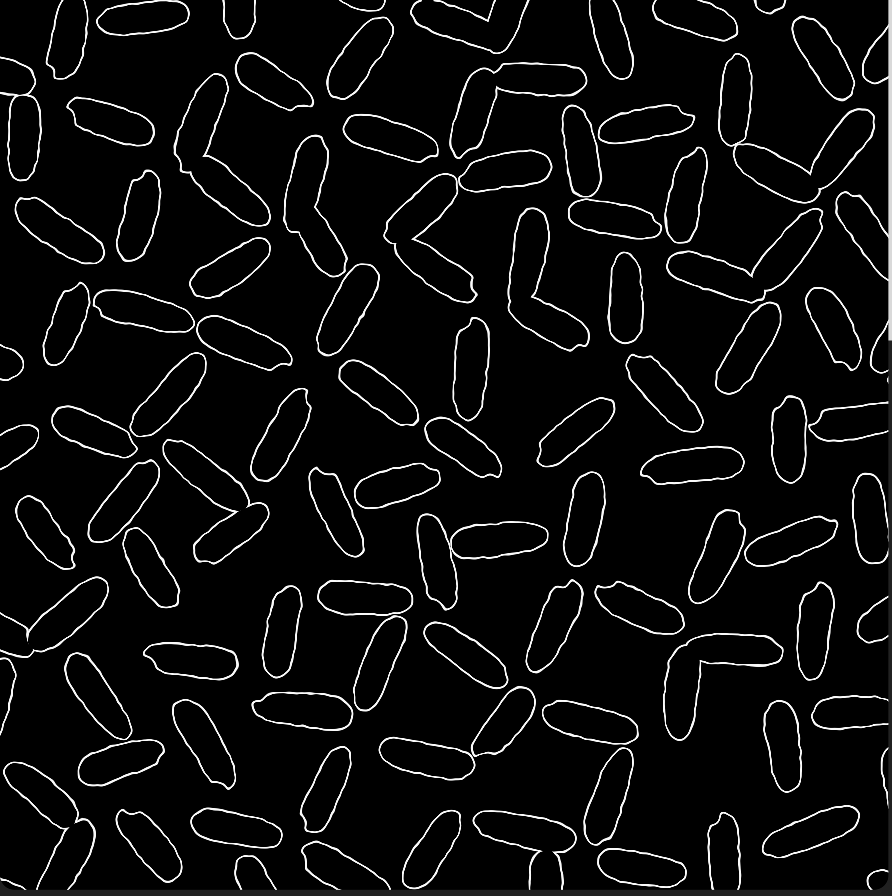
Reproduce this pattern procedurally as a WebGL 1 fragment shader.

```glsl
precision highp float;
// Thin white outlines of scattered rice grains on a black, rounded panel.
uniform vec2 u_resolution;

const float CELL = 0.098;         // mean spacing of the grains
const float GRID_TILT = 0.33;     // turns the hidden grid off the axes
const float LINE_HALF = 0.00105;  // half thickness of an outline
const vec3 INK = vec3(0.98);
const vec3 GROUND = vec3(0.0);
const vec3 BORDER_LIGHT = vec3(0.85);
const vec3 BORDER_DARK = vec3(0.13);

float hash(vec2 p) {
  return fract(sin(dot(p, vec2(127.1, 311.7))) * 43758.5453);
}

vec2 hash2(vec2 p) {
  return vec2(hash(p), hash(p + 37.3));
}

float valueNoise(vec2 p) {
  vec2 i = floor(p);
  vec2 f = fract(p);
  f = f * f * (3.0 - 2.0 * f);
  float low = mix(hash(i), hash(i + vec2(1.0, 0.0)), f.x);
  float high = mix(hash(i + vec2(0.0, 1.0)), hash(i + vec2(1.0, 1.0)), f.x);
  return mix(low, high, f.y);
}

mat2 rotation(float angle) {
  float c = cos(angle);
  float s = sin(angle);
  return mat2(c, -s, s, c);
}

float smoothMax(float a, float b, float k) {
  float h = max(k - abs(a - b), 0.0) / k;
  return max(a, b) + 0.25 * h * h * k;
}

// Approximate distance to a blunt oval, tapered and bent, with a nicked tip.
float grainDistance(vec2 p, vec2 halfSize, float taper, float bend, float nick) {
  p.y += bend * (p.x * p.x / halfSize.x - 0.4 * halfSize.x);
  vec2 q = p / halfSize;
  q.y *= 1.0 + taper * clamp(q.x, -1.0, 1.0);
  float cube = q.x * q.x * abs(q.x);
  float field = cube * abs(q.x) + q.y * q.y - 1.0;
  float slope = length(vec2(4.0 * cube, 2.0 * q.y) / halfSize);
  float body = field / max(slope, 1.0);
  float bite = nick * halfSize.y - length(p - halfSize);
  return smoothMax(body, bite, 0.003);
}

// Neighbouring cells lie roughly crosswise, which keeps the grains apart.
float cellGrain(vec2 p, vec2 cell) {
  vec2 drift = vec2(valueNoise(cell * 0.4), valueNoise(cell * 0.4 + 51.0)) - 0.5;
  vec2 jitter = hash2(cell + 5.1) - 0.5;
  vec2 center = (cell + 0.5 + 0.55 * drift + 0.26 * jitter) * CELL;
  float crosswise = mod(cell.x + cell.y, 2.0) * 1.5708;
  float swirl = 3.0 * valueNoise(cell * 0.23 + 9.0);
  float turn = 0.95 * (hash(cell + 11.7) - 0.5);
  float flip = step(0.5, hash(cell + 17.9)) * 3.14159;
  vec2 local = rotation(crosswise + swirl + turn + flip) * (p - center);
  local.y *= sign(hash(cell + 23.3) - 0.5);
  vec2 variety = hash2(cell + 29.5);
  vec2 halfSize = vec2(mix(0.048, 0.059, variety.x), mix(0.0165, 0.0185, variety.y));
  float taper = 0.3 * (hash(cell + 41.1) - 0.5);
  float bend = 0.14 * (hash(cell + 47.7) - 0.5);
  float nick = mix(0.4, 0.95, hash(cell + 53.9));
  float missing = step(0.97, hash(cell + 61.3));
  return grainDistance(local, halfSize, taper, bend, nick) + missing;
}

// Distance to the union of all nearby grains, so touching ones merge.
float grainField(vec2 p) {
  vec2 home = floor(p / CELL);
  float nearest = 1.0;
  for (int j = -1; j <= 1; j++) {
    for (int i = -1; i <= 1; i++) {
      nearest = min(nearest, cellGrain(p, home + vec2(float(i), float(j))));
    }
  }
  return nearest;
}

float roundedBox(vec2 p, vec2 low, vec2 high, float radius) {
  vec2 q = abs(p - 0.5 * (low + high)) - 0.5 * (high - low) + radius;
  return length(max(q, 0.0)) + min(max(q.x, q.y), 0.0) - radius;
}

void main() {
  vec2 uv = gl_FragCoord.xy / u_resolution.y;
  float pixel = 1.0 / u_resolution.y;
  float right = u_resolution.x / u_resolution.y;

  // Slightly uneven outlines
  vec2 wobble = vec2(valueNoise(uv * 130.0), valueNoise(uv * 130.0 + 71.0)) - 0.5;
  vec2 p = rotation(GRID_TILT) * (uv + 0.0022 * wobble) + 3.0;
  float edge = abs(grainField(p));
  float soft = 0.4 * pixel;
  float ink = 1.0 - smoothstep(LINE_HALF - soft, LINE_HALF + soft, edge);
  vec3 color = mix(GROUND, INK, ink);

  // Narrow border along the right and the bottom
  float panel = roundedBox(uv, vec2(0.0, 0.007), vec2(right - 0.004, 1.1), 0.016);
  vec3 border = mix(BORDER_DARK, BORDER_LIGHT, smoothstep(-pixel, pixel, uv.y - 0.62));
  color = mix(color, border, smoothstep(-0.5 * pixel, 0.5 * pixel, panel));

  gl_FragColor = vec4(color, 1.0);
}
```
